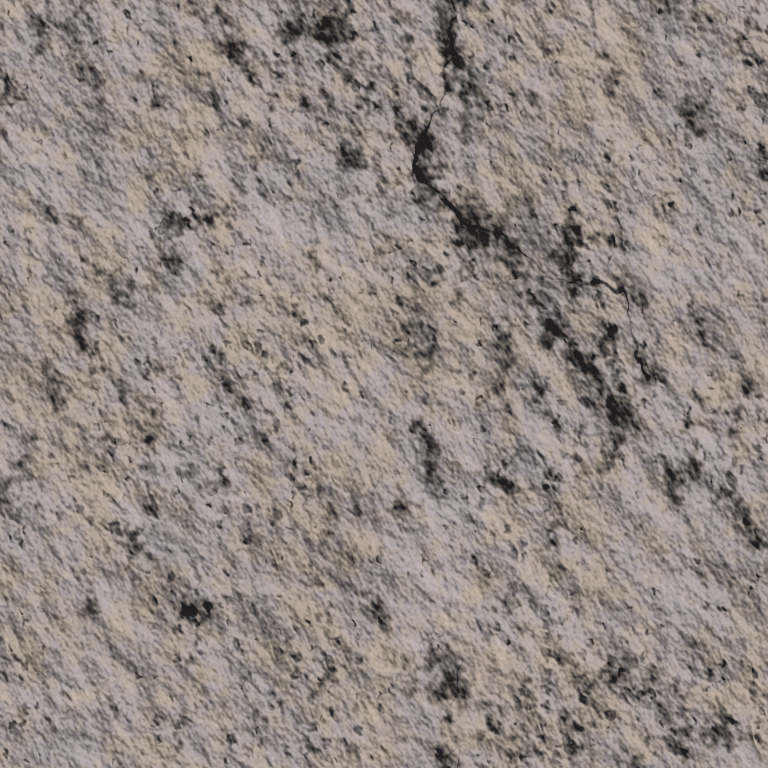
Reproduce this texture procedurally as a WebGL 1 fragment shader.

```glsl
precision highp float;
uniform vec2 u_resolution;

vec2 hash2(vec2 c) {
  vec3 q = fract(c.xyx * vec3(0.1031, 0.1030, 0.0973));
  q += dot(q, q.yzx + 33.33);
  return fract((q.xx + q.yz) * q.zy);
}

float cornerRamp(vec2 cell, vec2 offset) {
  float angle = 6.2832 * hash2(cell).x;
  return dot(vec2(cos(angle), sin(angle)), offset);
}

// Gradient noise, roughly -1 to 1
float noise(vec2 p) {
  p += 64.0;
  vec2 i = floor(p), f = fract(p);
  vec2 u = f * f * f * (f * (f * 6.0 - 15.0) + 10.0);
  vec2 x = vec2(1.0, 0.0);
  float low = mix(cornerRamp(i, f), cornerRamp(i + x, f - x), u.x);
  float high = mix(cornerRamp(i + x.yx, f - x.yx), cornerRamp(i + 1.0, f - 1.0), u.x);
  return 1.4 * mix(low, high, u.y);
}

// Scattered small holes, 1 at the bottom of a hole
float pits(vec2 p, float scale, float density) {
  vec2 q = p * scale;
  q += 0.25 * vec2(noise(q * 2.3), noise(q * 2.3 + 31.0));
  vec2 cell = floor(q);
  float depth = 0.0;
  for (int j = -1; j <= 1; j++) {
    for (int i = -1; i <= 1; i++) {
      vec2 c = cell + vec2(float(i), float(j));
      vec2 h = hash2(c + scale * 3.0);
      float radius = 0.45 * density * pow(hash2(c + 57.0).y, 2.6) + 0.01;
      float d = length((q - c - 0.15 - 0.7 * h) * vec2(1.0, 0.75));
      float fade = smoothstep(0.08, 0.25, radius);
      depth = max(depth, fade * (1.0 - smoothstep(0.1 * radius, radius, d)));
    }
  }
  return depth;
}

// Rough surface: x is height, y is hole depth
vec2 surface(vec2 p, float density) {
  float relief = 0.0, frequency = 13.0;
  vec2 q = vec2(p.x + 0.3 * p.y, 0.8 * p.y);
  vec2 turned = q;
  for (int i = 0; i < 6; i++) {
    relief += (0.75 + 0.1 * float(i)) * noise(turned * frequency + float(i) * 7.3) / frequency;
    turned = mat2(0.96, 0.28, -0.28, 0.96) * turned;
    frequency *= 1.72;
  }
  float ragged = noise(q * vec2(38.0, 32.0) + 5.0) + 0.55 * noise(q * 88.0 + 9.0);
  float gouge = smoothstep(0.4, 0.95, ragged + 0.4 * (density - 0.8));
  float hole = pits(p, 46.0, density);
  return vec2(relief - 0.013 * gouge - 0.01 * hole, max(0.75 * gouge, hole));
}

float segment(vec2 p, vec2 a, vec2 b) {
  vec2 ab = b - a;
  return length(p - a - ab * clamp(dot(p - a, ab) / dot(ab, ab), 0.0, 1.0));
}

float crackDistance(vec2 p) {
  p += 0.014 * vec2(noise(p * 19.0), noise(p * 19.0 + 9.0));
  p += 0.007 * vec2(noise(p * 60.0), noise(p * 60.0 + 5.0));
  float d = segment(p, vec2(0.595, 1.03), vec2(0.58, 0.88));
  d = min(d, segment(p, vec2(0.58, 0.88), vec2(0.543, 0.82)));
  d = min(d, segment(p, vec2(0.543, 0.82), vec2(0.55, 0.765)));
  d = min(d, segment(p, vec2(0.55, 0.765), vec2(0.71, 0.64)));
  d = min(d, segment(p, vec2(0.71, 0.64), vec2(0.81, 0.625)));
  d = min(d, segment(p, vec2(0.81, 0.625), vec2(0.835, 0.505)));
  return min(d, segment(p, vec2(0.59, -0.02), vec2(0.6, 0.14)) + 0.0015);
}

void main() {
  vec2 p = gl_FragCoord.xy / u_resolution;
  float broad = noise(p * 4.3 + 2.7);
  float medium = noise(p * vec2(12.0, 8.0) + 15.0);
  float fine = noise(p * 37.0 + 8.0);
  float grain = noise(p * 90.0 + 3.0);

  // Slanting light on the rough relief
  float density = clamp(0.8 + 0.9 * noise(p * 5.0 + 21.0), 0.3, 1.3);
  vec2 here = surface(p, density);
  float uphill = surface(p + vec2(0.0011, 0.0014), density).x;
  float slope = clamp((here.x - uphill) / 0.0018, -6.0, 5.0);
  float tone = 0.595 + 0.045 * broad + 0.04 * medium + 0.03 * fine;
  tone += slope * (slope < 0.0 ? 0.042 : 0.034);
  tone += 0.04 * noise(p * vec2(13.0, 2.5) + 6.0);
  tone += 0.05 * noise(p * 130.0 + 61.0) + 0.07 * noise(mat2(0.8, 0.6, -0.6, 0.8) * p * 200.0);

  // Hollows with ragged edges, stretched downward
  float d = crackDistance(p);
  vec2 warped = p + 0.012 * vec2(medium, fine);
  float hollow = noise(vec2(warped.x + 0.2 * warped.y, warped.y) * vec2(21.0, 12.0) + 40.0);
  hollow += 0.5 * fine + 0.4 * grain + 0.35 * noise(p * 3.5 + 12.0) + 0.65 * exp(-30.0 * d);
  tone -= 0.4 * smoothstep(0.22, 1.15, hollow) + 0.24 * here.y;

  // Short broken fissures
  float vein = abs(noise(warped * vec2(24.0, 15.0) + 70.0) + 0.3 * grain);
  float broken = smoothstep(0.25, 0.55, noise(p * 21.0 + 50.0));
  tone -= 0.1 * broken * (1.0 - smoothstep(0.01, 0.12, vein));

  // Long crack, opening and closing along its way
  float opening = noise(p * 13.0 + 4.0) + 0.4 * fine;
  float crackWidth = 0.0006 + 0.005 * max(0.0, opening);
  float crack = 1.0 - smoothstep(0.3 * crackWidth, crackWidth + 0.0024, d);
  tone -= crack * (0.26 + 0.2 * opening);

  // Pale mineral flecks, then soft limits of the light and dark ends
  tone += 0.1 * smoothstep(0.5, 0.85, noise(p * 75.0 + 90.0)) * smoothstep(-0.1, 0.5, medium);
  tone -= 0.6 * max(0.0, tone - 0.63);
  tone = clamp(tone, 0.12, 0.78);

  // Tan dust over violet grey stone
  float dust = 0.4 * noise(p * 6.0 + 33.0) + 0.5 * noise(p * 19.0 + 44.0) + 0.4 * fine + 0.3 * grain;
  dust = smoothstep(-0.6, 0.5, dust) * smoothstep(0.12, 0.42, tone);
  vec3 tint = mix(vec3(1.04, 0.985, 0.995), vec3(1.08, 0.995, 0.915), dust);
  gl_FragColor = vec4(tone * tint, 1.0);
}
```
